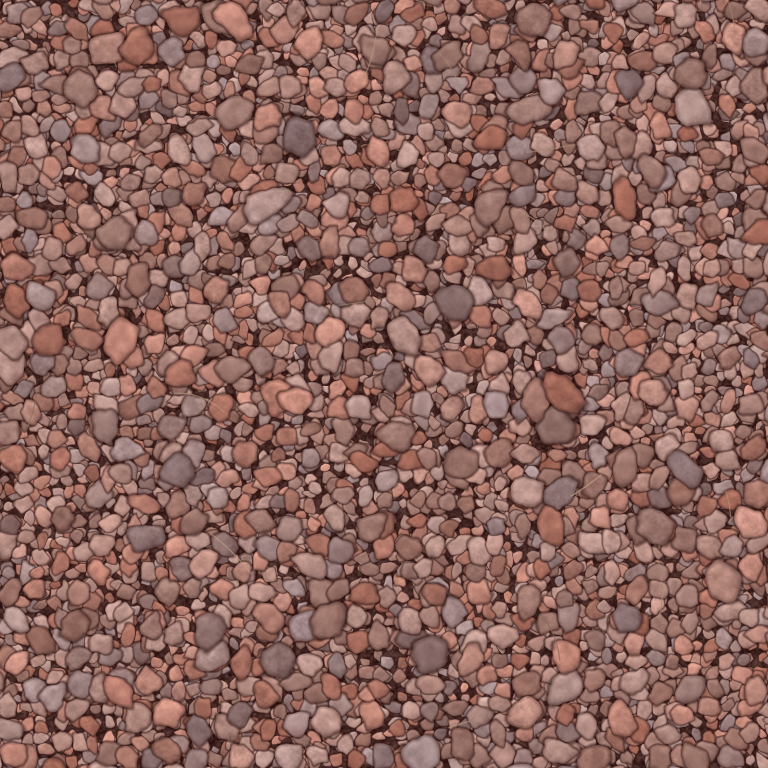
Give the GLSL for this texture, as a WebGL 1 fragment shader.

```glsl
precision highp float;
// Bed of crushed red lava gravel with a few dry straws.
// Rounded random polygons are laid in four layers, small to large; each one
// has a bevel, pores and a contact shadow over whatever lies beneath it.

#define DEEP vec3(0.13, 0.03, 0.025)
#define STONE vec3(0.665, 0.515, 0.478)
#define RUST vec3(0.05, -0.035, -0.06)
#define SLATE vec3(-0.085, -0.035, 0.0)
#define STRAW vec3(0.76, 0.64, 0.52)
#define TONE_SPREAD 0.20
#define BEVEL 0.13
#define PORES 0.22
#define SHADOW 0.42
#define RAGGED 0.0036
#define FACETS 6
#define STRAWS 16

uniform vec2 u_resolution;

float hash(vec2 p) {
  return fract(sin(dot(p, vec2(127.1, 311.7))) * 43758.545);
}

vec2 hash2(vec2 p) {
  return vec2(hash(p), hash(p + 37.3));
}

float noise(vec2 p) {
  vec2 i = floor(p), f = fract(p);
  f = f * f * (3.0 - 2.0 * f);
  return mix(mix(hash(i), hash(i + vec2(1.0, 0.0)), f.x),
             mix(hash(i + vec2(0.0, 1.0)), hash(i + 1.0), f.x), f.y);
}

mat2 turn(float a) {
  float c = cos(a), s = sin(a);
  return mat2(c, -s, s, c);
}

// Rounded polygon: x is 0 at the centre and 1 on the rim, yz the facet normal.
vec3 pebble(vec2 p, vec2 id) {
  float sum = 1e-6;
  vec2 normal = vec2(0.0);
  for (int k = 0; k < FACETS; k++) {
    float fk = float(k);
    vec2 rnd = hash2(id + fk * 7.7);
    float a = (fk + 0.7 * rnd.x) * 6.2832 / float(FACETS);
    vec2 dir = vec2(cos(a), sin(a));
    float w = pow(max(dot(p, dir), 0.0) / mix(0.72, 1.08, rnd.y), 7.0);
    sum += w;
    normal += dir * w;
  }
  return vec3(pow(sum, 1.0 / 7.0), normal / sum);
}

vec3 stoneColour(vec2 id) {
  vec2 rnd = hash2(id + 5.1);
  vec3 c = STONE + (rnd.x - 0.5) * TONE_SPREAD;
  c += RUST * smoothstep(0.45, 1.0, rnd.y);
  return c + SLATE * smoothstep(0.3, 0.0, rnd.y);
}

// One jittered grid of stones; cover is the share of cells that hold one.
void layStones(inout vec3 col, vec2 uv, float density, float cover,
               float seed, float pores) {
  vec2 g = uv * density, cell = floor(g);
  for (int y = -1; y <= 1; y++) {
    for (int x = -1; x <= 1; x++) {
      vec2 home = cell + vec2(float(x), float(y));
      vec2 id = home + seed;
      if (hash(id + 91.7) > cover) continue;

      // Place, turn and stretch
      vec2 rnd = hash2(id + 13.9);
      float radius = mix(0.40, 0.62, rnd.x);
      float stretch = mix(1.0, 1.27, rnd.y);
      mat2 spin = turn(6.2832 * hash(id + 2.3));
      vec2 offset = g - home - 0.5 - 0.6 * (hash2(id) - 0.5);
      vec2 p = spin * offset / radius * vec2(1.0 / stretch, stretch);
      vec3 shape = pebble(p, id);
      float d = shape.x;
      if (d > 1.3) continue;

      // Surface: facet light, rim falloff, lumps and pores
      vec2 normal = shape.yz * spin;
      float light = dot(normal, vec2(-0.35, 0.94)) * smoothstep(0.25, 0.95, d);
      float lump = noise(uv * 85.0 + id * 3.7) - 0.5;
      float rough = mix(0.5, 1.3, hash(id + 61.1));
      float shade = 1.0 + BEVEL * light + 0.22 * lump + PORES * rough * pores;
      shade *= mix(1.0, 0.68, smoothstep(0.74, 1.03, d));
      vec3 surface = mix(DEEP, stoneColour(id), shade);

      // Contact shadow, then the stone itself
      float contact = mix(SHADOW, 1.0, smoothstep(0.98, 1.24, d));
      col = mix(DEEP, col, contact);
      float aa = density / (min(u_resolution.x, u_resolution.y) * radius);
      col = mix(surface, col, smoothstep(1.0 - aa, 1.0 + aa, d));
    }
  }
}

// Thin, slightly bent dry stalks
void layStraws(inout vec3 col, vec2 uv) {
  float aa = 0.8 / min(u_resolution.x, u_resolution.y);
  for (int i = 0; i < STRAWS; i++) {
    vec2 id = vec2(float(i) * 3.1, 8.7);
    vec2 rnd = hash2(id + 4.0);
    vec2 p = turn(6.2832 * rnd.x) * (uv - hash2(id));
    float halfLen = mix(0.012, 0.04, rnd.y);
    p.y += (rnd.x - 0.5) * 14.0 * p.x * p.x;
    float dist = max(abs(p.y) - 0.0007, abs(p.x) - halfLen);
    float ink = 1.0 - smoothstep(-aa, aa, dist);
    col = mix(col, STRAW * mix(0.65, 1.05, hash(id + 9.0)), 0.75 * ink);
  }
}

void main() {
  vec2 uv = gl_FragCoord.xy / min(u_resolution.x, u_resolution.y);
  float pores = 0.55 * noise(uv * 190.0) + 0.45 * noise(uv * 370.0 + 9.0) - 0.5;
  vec2 ragged = vec2(noise(uv * 110.0), noise(uv * 110.0 + 53.0)) - 0.5;
  vec2 ground = uv + RAGGED * ragged;

  vec3 col = mix(DEEP, STONE, 0.25 + 0.5 * pores);
  layStones(col, ground, 60.0, 1.00, 11.0, pores);
  layStones(col, ground, 45.0, 0.75, 143.0, pores);
  layStones(col, ground, 33.0, 0.58, 277.0, pores);
  layStones(col, ground, 24.0, 0.22, 419.0, pores);
  layStraws(col, uv);
  gl_FragColor = vec4(clamp(col, 0.0, 1.0), 1.0);
}
```
